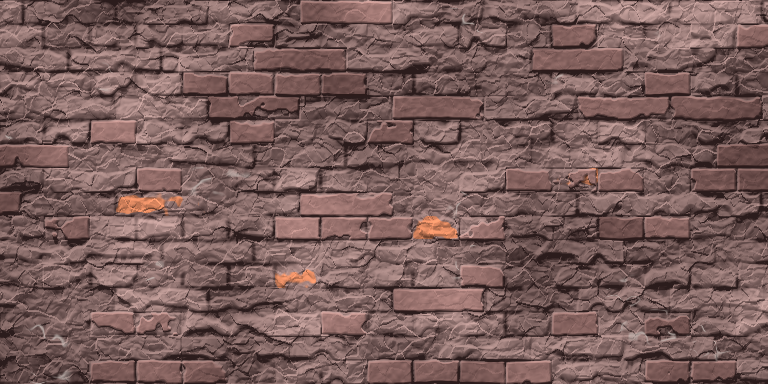
Give the GLSL for this texture, as a WebGL 1 fragment shader.

```glsl
precision highp float;
// Weathered brick wall: 16 courses of alternating headers and stretchers, mostly spalled.
uniform vec2 u_resolution;

float hash(vec2 p) {
  return fract(sin(dot(p, vec2(127.1, 311.7))) * 43758.5453);
}

float noise(vec2 p) {
  vec2 i = floor(p), f = fract(p);
  f = f * f * (3.0 - 2.0 * f);
  return mix(mix(hash(i), hash(i + vec2(1.0, 0.0)), f.x),
             mix(hash(i + vec2(0.0, 1.0)), hash(i + 1.0), f.x), f.y);
}

// Tilted chips with sharp breaks between them
float facets(vec2 p) {
  vec2 cell = floor(p);
  float nearest = 9.0, value = 0.0;
  for (int y = -1; y <= 1; y++) {
    for (int x = -1; x <= 1; x++) {
      vec2 c = cell + vec2(float(x), float(y));
      vec2 rnd = vec2(hash(c), hash(c + 17.3));
      vec2 r = p - c - rnd;
      float dist = dot(r, r);
      if (dist < nearest) {
        nearest = dist;
        value = 0.25 + 0.5 * hash(c + 5.9) + dot(rnd.yx - 0.5, r) * 2.2;
      }
    }
  }
  return value;
}

// Broken clay: coarse and fine chips plus creased grain
float rubble(vec2 p) {
  vec2 w = p + 0.022 * vec2(noise(p * 31.0 + 40.0), noise(p * 31.0 + 60.0));
  float sum = 0.4 * facets(w * vec2(16.0, 22.0)) + 0.19 * facets(w * vec2(36.0, 44.0));
  vec2 q = w * vec2(20.0, 25.0);
  float amp = 0.3;
  for (int i = 0; i < 3; i++) {
    sum += amp * abs(2.0 * noise(q) - 1.0);
    q = mat2(1.6, 1.2, -1.2, 1.6) * q + 7.3;
    amp *= 0.58;
  }
  return sum;
}

// x: signed distance to the brick outline, yz: brick id
vec3 brick(vec2 p) {
  p += 0.005 * (vec2(noise(p * 13.0), noise(p * 13.0 + 50.0)) - 0.5);
  float row = floor(p.y * 16.0);
  float stretcher = mod(row, 2.0);
  float width = 0.1203 * (1.0 + stretcher);
  float shift = stretcher > 0.5 ? 0.5 + mod(floor(row * 0.5) + 1.0, 2.0) : -0.05;
  float u = (p.x - shift * 0.1203) / width;
  vec2 local = (vec2(fract(u), fract(p.y * 16.0)) - 0.5) * vec2(width, 0.0625);
  vec2 q = abs(local) - vec2(width, 0.0625) * 0.5 + 0.007;
  float d = length(max(q, 0.0)) + min(max(q.x, q.y), 0.0) - 0.004;
  return vec3(d, floor(u), row);
}

// 1 for bricks that kept their face, mostly headers in loose clusters
float isIntact(vec2 id) {
  float luck = hash(id + 3.7) + 0.3 * (noise(id * 0.35 + 9.0) - 0.4);
  return step(0.74 + 0.12 * mod(id.y, 2.0), luck);
}

// Distance to the worn rim of a kept face; some faces lost a large part
float faceRim(vec2 p, vec3 b) {
  float wear = 0.03 + 0.09 * pow(hash(b.yz + 5.3), 3.0);
  float loss = noise(p * vec2(19.0, 27.0) + 3.0) + 0.35 * noise(p * 70.0);
  return b.x + wear * max(loss - 0.78, 0.0) + 0.004 * (noise(p * 55.0) - 0.5);
}

// Relief towards the viewer
float height(vec2 p) {
  vec3 b = brick(p);
  float rock = 0.036 * rubble(p);
  if (isIntact(b.yz) > 0.5) {
    float core = 0.01 * smoothstep(0.004, -0.006, b.x) + 0.7 * rock;
    float face = 0.037 + 0.003 * noise(p * 75.0) + 0.14 * rock;
    return mix(core, face, smoothstep(0.003, -0.003, faceRim(p, b)));
  }
  // Spalled bricks slope back towards their top edge
  float ragged = b.x + 0.05 * (noise(p * vec2(25.0, 30.0) + 5.0) - 0.42);
  float lean = 1.25 - 0.6 * fract(p.y * 16.0);
  float body = (0.002 + 0.027 * hash(b.yz)) * lean;
  return body * smoothstep(0.006, -0.009, ragged) + rock;
}

void main() {
  vec2 p = gl_FragCoord.xy / u_resolution.y;
  vec3 b = brick(p);
  float intact = isIntact(b.yz) * smoothstep(0.003, -0.003, faceRim(p, b));
  float h = height(p);

  // Daylight from above, slightly from the left
  vec2 e = vec2(0.0023, 0.0);
  vec2 slope = vec2(height(p + e.xy) - height(p - e.xy),
                    height(p + e.yx) - height(p - e.yx)) / (2.0 * e.x);
  float facing = -slope.y + 0.3 * slope.x;
  float tone = 0.53 + 0.38 * facing / (1.1 + abs(facing));

  // Shadows cast by overhanging bricks
  float blocked = 0.0;
  for (int i = 1; i <= 5; i++) {
    float reach = float(i) * 0.0038;
    blocked = max(blocked, height(p + vec2(-0.2, 1.0) * reach) - h - reach * 0.9);
  }
  tone -= 0.27 * smoothstep(0.0, 0.015, blocked);

  // Deep gaps, darker hollows, broad stains and brick to brick tone
  float joint = smoothstep(-0.006, 0.002, b.x);
  tone -= joint * 0.34 * smoothstep(0.55, 0.78, noise(p * 12.0 + 2.0));
  tone += 3.4 * (h - 0.03) * (1.0 - 0.5 * intact);
  tone += 0.36 * (noise(p * 5.0) - 0.5) + 0.14 * (hash(b.yz + 8.1) - 0.5);
  tone += 0.08 * (noise(p * 125.0) - 0.5);

  vec3 color = mix(vec3(0.17, 0.11, 0.11), vec3(0.82, 0.67, 0.65), clamp(tone, 0.0, 1.0));
  color *= mix(vec3(1.0), vec3(1.02, 0.95, 0.94), intact);

  // Rare patches of fresh orange clay
  float fresh = step(0.972, hash(b.yz + 21.3)) * (1.0 - intact);
  float flake = noise(p * vec2(16.0, 26.0) + 4.0) + 0.4 * noise(p * 60.0) + 18.0 * min(-b.x, 0.02);
  fresh *= smoothstep(0.9, 1.02, flake);
  color = mix(color, vec3(0.93, 0.55, 0.37) * (0.45 + 0.8 * tone), fresh * 0.85);

  // Broken flecks of lime
  float vein = abs(noise(p * vec2(15.0, 36.0) + 31.0 + noise(p * 40.0)) - 0.5);
  float lime = smoothstep(0.08, 0.0, vein) * smoothstep(0.8, 0.9, noise(p * 7.5 + 17.0));
  lime *= smoothstep(0.5, 0.7, noise(p * 48.0 + 11.0));
  color = mix(color, vec3(0.80, 0.76, 0.74), 0.7 * lime * (1.0 - intact));

  gl_FragColor = vec4(color, 1.0);
}
```
